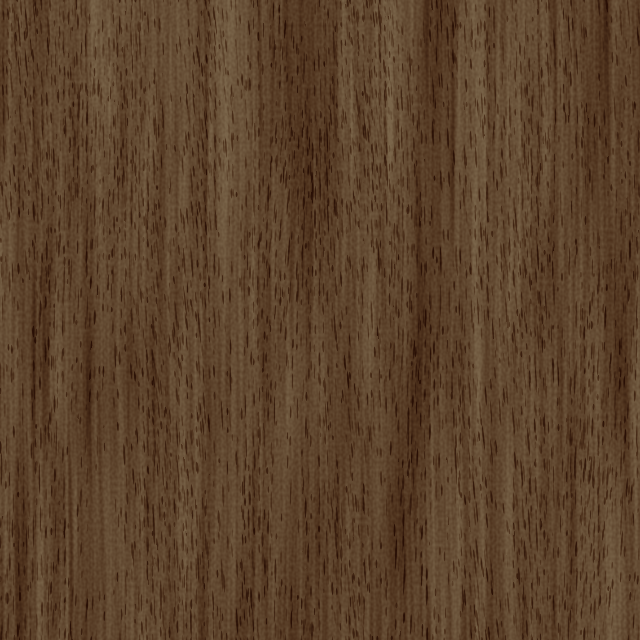
Give the GLSL for this texture, as a Shadertoy shader.

```glsl
// Dark walnut veneer with straight vertical grain: stretched gradient noise
// at several widths sets the tone, and jittered cells hold short dark pores.
// A fine speckle roughens the surface before the tone is mapped to brown.

#define BASE_TONE 0.80
#define GRAIN_CONTRAST 1.15
#define WAVINESS 0.006
#define VEIN_DEPTH 0.26
#define PORE_DEPTH 0.62
#define PORE_HALF_WIDTH 0.0015
#define PORE_LAYERS 3
#define SPECKLE 0.20
#define DARK_BROWN vec3(0.16, 0.06, 0.02)
#define MID_BROWN vec3(0.31, 0.20, 0.115)
#define LIGHT_BROWN vec3(0.43, 0.34, 0.24)

vec2 hash2(vec2 p) {
    vec3 q = fract(p.xyx * vec3(0.1031, 0.1030, 0.0973));
    q += dot(q, q.yzx + 33.33);
    return fract((q.xx + q.yz) * q.zy);
}

float cornerRamp(vec2 corner, vec2 offset) {
    float angle = 6.2832 * hash2(corner).x;
    return dot(vec2(cos(angle), sin(angle)), offset);
}

float gradientNoise(vec2 p) {
    vec2 i = floor(p), f = fract(p);
    vec2 u = f * f * f * (f * (f * 6.0 - 15.0) + 10.0);
    vec2 e = vec2(0.0, 1.0);
    float low = mix(cornerRamp(i, f), cornerRamp(i + e.yx, f - e.yx), u.x);
    float high = mix(cornerRamp(i + e, f - e), cornerRamp(i + e.yy, f - e.yy), u.x);
    return mix(low, high, u.y);
}

// Long streaks, from broad bands down to hair-thin fibres
float grain(vec2 p) {
    float sum = 0.0;
    vec2 frequency = vec2(9.0, 0.6);
    for (int i = 0; i < 5; i++) {
        float strength = i == 0 ? 0.17 : 0.21;
        sum += strength * gradientNoise(p * frequency + 17.3 * float(i + 1));
        frequency *= vec2(2.17, 1.7);
    }
    return sum;
}

// Thin dark lines where a narrow noise band peaks
float veins(vec2 p) {
    float line = gradientNoise(p * vec2(62.0, 1.8) + 140.7);
    float patches = gradientNoise(p * vec2(8.0, 1.3) + 61.2);
    return smoothstep(0.12, 0.48, line) * smoothstep(-0.35, 0.35, patches);
}

// One tapered, slightly tilted pore per occupied cell
float pores(vec2 p, float softness) {
    float density = 0.46 + 0.75 * gradientNoise(p * vec2(15.0, 1.6) + 83.1);
    float lean = -0.04 + 0.22 * gradientNoise(p * vec2(7.0, 0.7) + 29.4);
    float result = 0.0;
    for (int i = 0; i < PORE_LAYERS; i++) {
        float layer = float(i);
        vec2 cells = vec2(85.0 + 30.0 * layer, 16.0 + 9.0 * layer);
        vec2 q = p * cells;
        q.y += 31.0 * hash2(vec2(floor(q.x), layer + 7.0)).x;
        vec2 id = floor(q) + 211.0 * layer;
        vec2 place = hash2(id);
        vec2 shape = hash2(id + 57.0);
        vec2 chance = hash2(id + 119.0);

        vec2 center = vec2(mix(0.35, 0.65, place.x), 0.5);
        vec2 d = (fract(q) - center) / cells;
        float halfLength = mix(0.14, 0.47, place.y) / cells.y;
        float along = d.y / halfLength;
        float taper = max(1.0 - along * along, 0.0);
        float halfWidth = PORE_HALF_WIDTH * mix(0.55, 1.1, shape.x) * taper;
        float across = abs(d.x - lean * d.y);
        float mark = 1.0 - smoothstep(halfWidth - softness, halfWidth + softness, across);
        mark *= smoothstep(0.0, 0.5, taper) * mix(0.3, 1.0, shape.y);
        result = max(result, mark * step(chance.x, density));
    }
    return result;
}

vec3 woodColor(float tone) {
    vec3 shadow = mix(DARK_BROWN, MID_BROWN, clamp(tone / 0.55, 0.0, 1.0));
    float lift = clamp((tone - 0.55) / 0.45, 0.0, 1.4);
    return shadow + (LIGHT_BROWN - MID_BROWN) * lift;
}

void mainImage(out vec4 fragColor, in vec2 fragCoord) {
    vec2 uv = fragCoord / iResolution.y;
    float softness = max(0.0009, 0.6 / iResolution.y);

    // Gentle sideways drift keeps the fibres from being ruler straight
    vec2 p = uv;
    p.x += WAVINESS * gradientNoise(uv * vec2(5.0, 2.2) + 11.6);
    p.x += 0.15 * WAVINESS * gradientNoise(uv * vec2(30.0, 14.0) + 47.9);

    float tone = BASE_TONE + GRAIN_CONTRAST * grain(p);
    tone -= VEIN_DEPTH * veins(p);
    tone += SPECKLE * gradientNoise(uv * vec2(230.0, 170.0) + 5.3);
    tone -= PORE_DEPTH * pores(p, softness);

    fragColor = vec4(woodColor(tone), 1.0);
}
```
